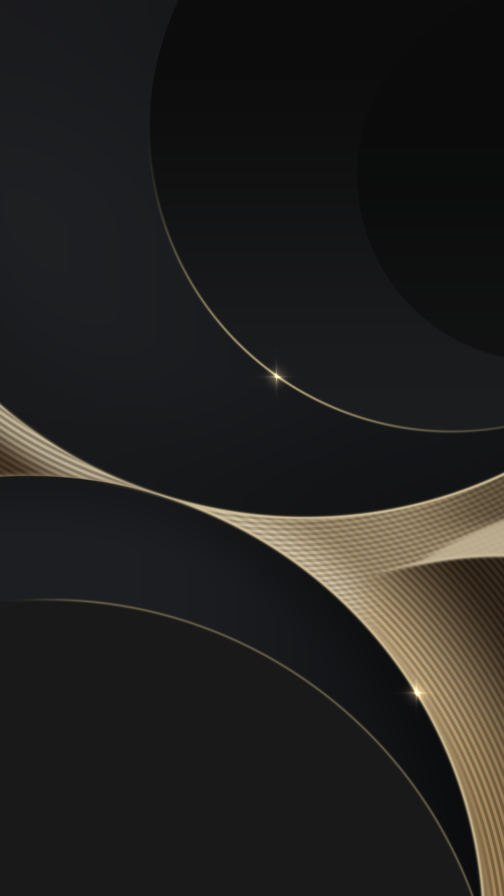
This background is drawn by a WebGL 2 fragment shader. Its source:

```glsl
#version 300 es
precision highp float;

uniform vec2 u_resolution;
out vec4 outColor;

float circle(vec2 p, vec2 center, float radius) {
    return length(p - center) - radius;
}

// Antialiased coverage of the inside of a distance field
float inside(float d) {
    float pixel = 1.0 / u_resolution.x;
    return 1.0 - smoothstep(-pixel, pixel, d);
}

float rim(float d, float width) {
    return exp(-d * d / (width * width));
}

// Fine repeated threads, kept soft when they get close to pixel size
float threads(float phase) {
    float wave = abs(fract(phase) - 0.5) * 2.0;
    float soft = clamp(fwidth(phase) * 1.5, 0.2, 0.6);
    return smoothstep(0.5 - soft, 0.5 + soft, wave);
}

// Small four-pointed glint with a round halo
float sparkle(vec2 q) {
    vec2 a = abs(q);
    float star = exp(-a.x * 90.0 - a.y * 500.0) + exp(-a.y * 90.0 - a.x * 500.0);
    return 0.6 * star + 0.25 * exp(-dot(q, q) * 4000.0);
}

void main() {
    // Canvas units: width 1, height 16/9
    vec2 p = gl_FragCoord.xy / u_resolution * vec2(1.0, 16.0 / 9.0);
    vec3 cream = vec3(0.80, 0.74, 0.62);
    vec3 gold = vec3(0.57, 0.49, 0.36);
    vec3 brown = vec3(0.17, 0.13, 0.09);

    float upper = circle(p, vec2(0.6065, 1.6806), 0.9306);
    float upperInner = circle(p, vec2(0.896, 1.521), 0.5995);
    float upperCore = circle(p, vec2(1.079, 1.4306), 0.3704);
    float lower = circle(p, vec2(0.0579, -0.0694), 0.9028);
    float lowerInner = circle(p, vec2(0.0949, -0.3102), 0.8981);
    float fold = circle(p, vec2(0.995, -0.1505), 0.826);

    // Woven sheet between the two large discs
    float weave = 0.6 * threads(upper * 95.0 + p.x * 4.0) + 0.4 * threads(lower * 80.0);
    vec3 sheet = mix(cream, gold, smoothstep(0.0, 0.09, lower) * 0.75);
    sheet = mix(sheet, gold * 0.72, smoothstep(0.78, 1.0, p.x) * smoothstep(0.02, 0.09, fold));
    sheet *= 0.76 + 0.28 * weave;

    // Light streak above the fold
    float streakTop = 0.4 * (p.x - 0.83);
    float streak = (1.0 - smoothstep(streakTop - 0.004, streakTop + 0.012, fold))
        * smoothstep(0.72, 0.88, p.x);
    sheet = mix(sheet, cream * 0.95, streak * 0.85);

    // Shaded sheet under the fold, striped along the lower disc
    float depth = smoothstep(-0.03, 0.24, lower);
    vec3 under = mix(vec3(0.70, 0.61, 0.46), brown, depth);
    under = mix(under, vec3(0.45, 0.35, 0.21), (1.0 - smoothstep(0.1, 0.5, p.y)) * 0.6);
    float stripes = threads(lower * 82.0 + p.y * 5.0);
    under += vec3(0.22, 0.18, 0.12) * (stripes - 0.4) * (1.0 - 0.65 * depth)
        * smoothstep(0.0, 0.03, lower);
    float underMask = inside(fold) * smoothstep(0.67, 0.80, p.x + 0.25 * max(0.62 - p.y, 0.0));
    sheet = mix(sheet, under, underMask);
    sheet = mix(sheet, cream, rim(fold, 0.004) * smoothstep(0.72, 0.86, p.x) * 0.8);

    // Left wedge, pale along the top and dark towards the side
    vec3 wedge = mix(cream * 0.85, vec3(0.27, 0.21, 0.14), smoothstep(0.015, 0.085, upper));
    wedge *= 0.78 + 0.32 * threads(upper * 90.0 + p.x * 9.0);
    wedge = mix(wedge, gold, rim(lower, 0.006) * 0.5);
    vec3 color = mix(wedge, sheet, smoothstep(0.31, 0.35, p.x));

    // Upper discs
    float side = smoothstep(0.0, 0.8, p.x);
    vec3 slate = mix(vec3(0.118, 0.122, 0.132), vec3(0.088, 0.092, 0.102), side);
    slate *= 1.0 - 0.15 * smoothstep(1.3, 1.78, p.y) - 0.18 * smoothstep(-0.3, 0.0, upper);
    vec3 discShade = mix(vec3(0.105, 0.109, 0.117), vec3(0.047), smoothstep(0.95, 1.7, p.y));
    vec3 coreShade = mix(vec3(0.066, 0.068, 0.07), vec3(0.043, 0.045, 0.047),
        smoothstep(1.05, 1.5, p.y));
    slate = mix(slate, discShade, inside(upperInner));
    slate = mix(slate, coreShade, inside(upperCore));
    color = mix(color, slate, inside(upper));

    // Lower discs
    vec3 night = mix(vec3(0.112, 0.116, 0.128), vec3(0.055, 0.058, 0.066),
        smoothstep(0.25, 1.0, p.x));
    night *= 1.0 - 0.2 * smoothstep(-0.12, 0.0, lower);
    night = mix(night, vec3(0.099, 0.099, 0.098), inside(lowerInner));
    color = mix(color, night, inside(lower));

    // Gilded edges
    vec2 glintA = p - vec2(0.5486, 1.030);
    vec2 glintB = p - vec2(0.826, 0.403);
    float rimA = rim(upperInner, 0.0026) * (0.22 + 0.65 * exp(-dot(glintA, glintA) * 12.0));
    rimA *= 1.0 - smoothstep(1.2, 1.6, p.y);
    float rimE = rim(lowerInner, 0.0026) * 0.42 * smoothstep(0.0, 0.2, p.x);
    float rimC = rim(upper, 0.0032) * (0.45 + 0.45 * smoothstep(0.15, 0.45, p.x));
    float rimD = rim(lower, 0.0034) * smoothstep(0.15, 0.45, p.x) * 0.85;
    color = mix(color, vec3(0.75, 0.68, 0.48), max(rimA, rimE));
    color = mix(color, vec3(0.84, 0.77, 0.60), max(rimC, rimD));
    color += vec3(1.0, 0.86, 0.64) * (sparkle(glintA) + sparkle(glintB));

    outColor = vec4(clamp(color, 0.0, 1.0), 1.0);
}
```
